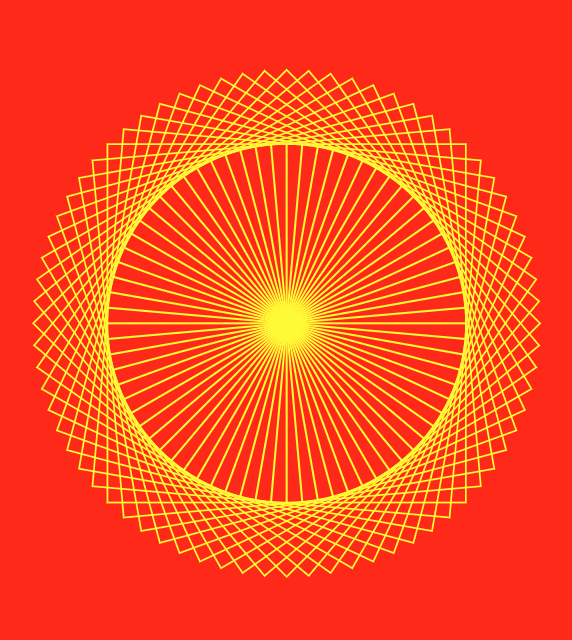
Reproduce this background procedurally as a Shadertoy shader.

```glsl
// A spirograph of thin yellow lines on red: one square, split by a cross
// into four panes, is turned in equal steps about a shared centre.
// Each line's smooth coverage is layered, so crowded lines merge solidly.

const float PI = 3.14159265;
const int SQUARE_COUNT = 18;

const vec3 RED = vec3(1.0, 0.16, 0.10);
const vec3 YELLOW = vec3(1.0, 0.98, 0.21);

// Lengths are fractions of the canvas height
const vec2 CENTRE = vec2(0.001, -0.0052);
const float HALF_SIDE = 0.280;
const float OUTLINE_HALF_WIDTH = 0.00135;
const float SPOKE_HALF_WIDTH = 0.0016;

vec2 rotate(vec2 p, float angle) {
    float c = cos(angle), s = sin(angle);
    return vec2(c * p.x - s * p.y, s * p.x + c * p.y);
}

// Antialiased coverage of a stroke at a given distance from its axis
float stroke(float dist, float halfWidth, float pixel) {
    return clamp((halfWidth - dist) / pixel + 0.5, 0.0, 1.0);
}

// Square outline with mitred corners
float squareOutline(vec2 p, float halfSide, float halfWidth, float pixel) {
    float dist = abs(max(abs(p.x), abs(p.y)) - halfSide);
    return stroke(dist, halfWidth, pixel);
}

// Cross through the centre, ending at the middle of each side
float innerCross(vec2 p, float halfSide, float halfWidth, float pixel) {
    vec2 q = abs(p);
    float inside = stroke(max(q.x, q.y), halfSide, pixel);
    return inside * stroke(min(q.x, q.y), halfWidth, pixel);
}

// Combined coverage of all the turned squares
float turnedSquares(vec2 p, float pixel) {
    float gap = 1.0;
    float turn = 0.5 * PI / float(SQUARE_COUNT);
    for (int i = 0; i < SQUARE_COUNT; i++) {
        vec2 q = rotate(p, float(i) * turn);
        gap *= 1.0 - squareOutline(q, HALF_SIDE, OUTLINE_HALF_WIDTH, pixel);
        gap *= 1.0 - innerCross(q, HALF_SIDE, SPOKE_HALF_WIDTH, pixel);
    }
    return 1.0 - gap;
}

void mainImage(out vec4 fragColor, in vec2 fragCoord) {
    float pixel = 1.0 / iResolution.y;
    vec2 p = (fragCoord - 0.5 * iResolution.xy) * pixel - CENTRE;
    fragColor = vec4(mix(RED, YELLOW, turnedSquares(p, pixel)), 1.0);
}
```
